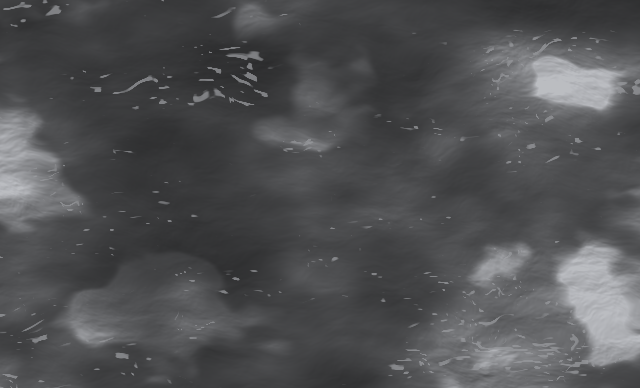
This texture is drawn by a WebGL 2 fragment shader. Its source:

```glsl
#version 300 es
precision highp float;

uniform vec2 u_resolution;
out vec4 fragColor;

float hash(vec2 cell) {
    vec3 v = fract(vec3(cell.xyx) * 0.1031);
    v += dot(v, v.yzx + 33.33);
    return fract((v.x + v.y) * v.z);
}

float noise(vec2 p) {
    vec2 i = floor(p), f = fract(p);
    f = f * f * f * (f * (f * 6.0 - 15.0) + 10.0);
    return mix(mix(hash(i), hash(i + vec2(1, 0)), f.x),
               mix(hash(i + vec2(0, 1)), hash(i + vec2(1, 1)), f.x), f.y);
}

float fbm(vec2 p, int octaves) {
    float sum = 0.0, amplitude = 0.5;
    for (int i = 0; i < octaves; i++) {
        sum += amplitude * noise(p);
        p = mat2(0.96, 0.28, -0.28, 0.96) * p * 2.03 + 17.3;
        amplitude *= 0.5;
    }
    return sum / (1.0 - 2.0 * amplitude + amplitude);
}

// Bends the plane so that banks and folds curl
vec2 warp(vec2 p) {
    vec2 q = p * vec2(3.2, 5.0);
    return p + vec2(0.16, 0.11) * (vec2(fbm(q + 3.1, 4), fbm(q + 41.7, 4)) - 0.5);
}

// Fine layered folds, used as a height for the lighting
float folds(vec2 p) {
    vec2 q = warp(p);
    return fbm(q * vec2(7.0, 15.0) + 8.0, 5);
}

void main() {
    vec2 p = gl_FragCoord.xy / u_resolution.y;
    vec2 q = warp(p);

    // Broad haze with firmer-edged banks of cloud
    float haze = (fbm(p * vec2(2.2, 3.8) + 5.0, 4) - 0.5) / 0.125;
    float bankField = fbm(q * vec2(2.3, 3.9) + 23.0, 4);
    float bank = smoothstep(0.54, 0.63, bankField);
    float density = 0.72 * haze + 1.25 * bank - 0.42;
    density += 2.0 * (bankField - 0.5);
    density = clamp(density, -2.2, 2.1);
    float tone = 0.145 + 0.165 * exp(0.58 * density);

    // Light from the upper left on the folds
    float slope = folds(p) - folds(p + vec2(-0.003, 0.005));
    tone += slope * (0.12 + 0.75 * smoothstep(0.26, 0.55, tone));

    // Flat glints gathered in drifting bands
    vec2 drift = p + vec2(0.0, 0.07 * noise(p * vec2(4.0, 5.0) + 61.0));
    float band = smoothstep(0.47, 0.7, fbm(drift * vec2(3.5, 10.0) + 71.0, 4));
    float streak = noise(drift * vec2(46.0, 125.0) + 4.0 * noise(p * 16.0));
    float glint = smoothstep(0.0, 0.13, streak - mix(0.97, 0.72, band));

    // Small curled specks over the paler mist
    float mist = smoothstep(0.28, 0.42, tone) * (1.0 - smoothstep(0.52, 0.66, tone));
    mist *= smoothstep(0.42, 0.62, fbm(p * vec2(4.0, 6.0) + 90.0, 3));
    float curl = noise(q * vec2(95.0, 140.0) + 3.0 * noise(p * 40.0));
    float speck = smoothstep(0.0, 0.14, curl - mix(1.0, 0.77, mist));

    float sparkle = max(0.75 * glint, 0.7 * speck);
    tone = mix(tone, max(tone + 0.08, 0.6), sparkle);
    fragColor = vec4(clamp(tone, 0.17, 0.74) * vec3(0.99, 1.0, 1.025), 1.0);
}
```
